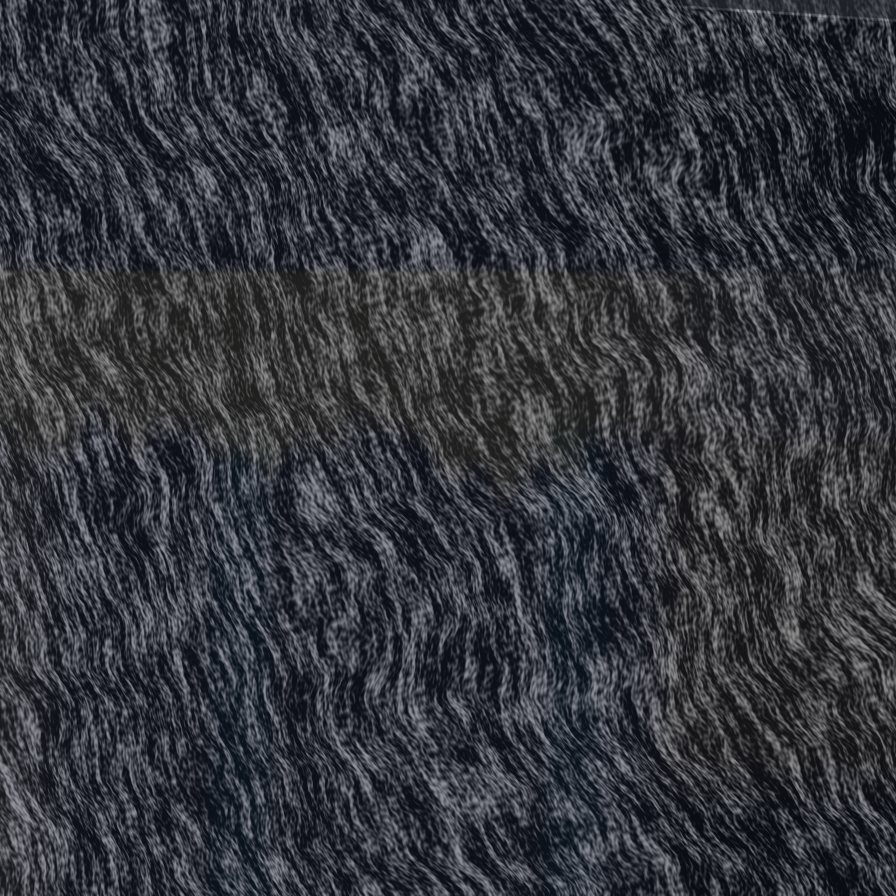
A three.js fragment shader for this texture:

```glsl
// Polished dark granite: pale mineral streaks flow steeply down to the right.
// Layers of stretched gradient noise are bent by a folding warp, then lit by
// a soft warm reflection lying across the blue-black slab.

varying vec2 vUv;

vec2 latticeGradient(vec2 cell) {
  float angle = 6.28318 * fract(sin(dot(cell, vec2(127.1, 311.7))) * 43758.55);
  return vec2(cos(angle), sin(angle));
}

float gradientNoise(vec2 p) {
  vec2 cell = floor(p);
  vec2 f = p - cell;
  vec2 blend = f * f * f * (f * (f * 6.0 - 15.0) + 10.0);
  float a = dot(latticeGradient(cell), f);
  float b = dot(latticeGradient(cell + vec2(1.0, 0.0)), f - vec2(1.0, 0.0));
  float c = dot(latticeGradient(cell + vec2(0.0, 1.0)), f - vec2(0.0, 1.0));
  float d = dot(latticeGradient(cell + vec2(1.0, 1.0)), f - vec2(1.0, 1.0));
  return mix(mix(a, b, blend.x), mix(c, d, blend.x), blend.y);
}

// Coordinates across (x) and along (y) the folded streaks
vec2 foldedFlow(vec2 p) {
  float across = p.x + 0.38 * p.y;
  across += 0.070 * gradientNoise(p * vec2(2.0, 4.0) + 3.7);
  across += 0.022 * gradientNoise(p * vec2(6.0, 10.0) + 8.2);
  across += 0.008 * gradientNoise(p * vec2(14.0, 24.0) + 1.4);
  return vec2(across, p.y - 0.3 * p.x);
}

// Steepens a noise value around zero, for crisp streak borders
float crisp(float value) {
  return 0.4 * value / (0.18 + abs(value));
}

// Mineral density: faint clusters, crisp streaks, thin fibres and fine grain
float mineralDensity(vec2 flow) {
  float clusters = gradientNoise(flow * vec2(30.0, 4.0) + 5.3);
  float streaks = crisp(gradientNoise(flow * vec2(88.0, 13.0) + 17.1));
  float fibres = crisp(gradientNoise(flow * vec2(175.0, 34.0) + 41.6));
  float grain = gradientNoise(flow * vec2(330.0, 140.0) + 9.8);
  return 0.38 * clusters + 0.85 * streaks + 0.80 * fibres + 0.75 * grain;
}

// Warm reflected band with a crisp top and a ragged lower rim
float reflectedBand(vec2 p) {
  float rim = 0.495 + 0.06 * gradientNoise(vec2(p.x * 6.0, 2.3))
            + 0.05 * gradientNoise(p * vec2(24.0, 9.0));
  float top = 1.0 - smoothstep(0.690, 0.705, p.y);
  float bottom = smoothstep(rim - 0.03, rim + 0.03, p.y);
  return top * bottom * (1.0 - 0.65 * smoothstep(0.55, 0.95, p.x));
}

void main() {
  vec2 p = vUv;
  float density = mineralDensity(foldedFlow(p));

  // Lighting zones
  float band = reflectedBand(p);
  float below = 1.0 - smoothstep(0.48, 0.55, p.y);
  float brownCorner = smoothstep(0.70, 0.78, p.x) * below
                    * smoothstep(0.08, 0.18, p.y);
  float leftHaze = (1.0 - smoothstep(0.0, 0.10, p.x))
                 * (1.0 - smoothstep(0.68, 0.74, p.y));
  float shadow = smoothstep(0.45, 0.95, p.x) * smoothstep(0.68, 0.74, p.y)
               + smoothstep(0.68, 0.80, p.x) * (1.0 - smoothstep(0.08, 0.20, p.y));
  float tealGlow = below * (1.0 - smoothstep(0.01, 0.06, abs(abs(p.x - 0.455) - 0.185)));

  // Dark ground
  vec3 ground = vec3(0.050, 0.060, 0.096);
  ground = mix(ground, vec3(0.122, 0.120, 0.119), band);
  ground = mix(ground, vec3(0.085, 0.080, 0.085), 0.8 * brownCorner);
  ground = mix(ground, vec3(0.120, 0.122, 0.125), 0.6 * leftHaze);
  ground += vec3(-0.010, 0.014, 0.014) * tealGlow;
  ground *= 1.0 - 0.2 * shadow;

  // Pale streaks
  vec3 mineral = mix(vec3(0.565, 0.57, 0.605), vec3(0.565, 0.56, 0.56), max(band, brownCorner));
  float coverage = smoothstep(-0.47, 0.96, density - 0.06 * shadow + 0.04 * leftHaze);
  vec3 color = mix(ground, mineral, coverage);

  // Thin bevelled slab edge at the upper right
  float edge = p.y - (0.992 - 0.065 * (p.x - 0.77));
  float onEdge = smoothstep(0.74, 0.78, p.x);
  color = mix(color, vec3(0.20, 0.21, 0.24), 0.5 * onEdge * smoothstep(0.0, 0.003, edge));
  color += 0.14 * onEdge * (1.0 - smoothstep(0.0005, 0.0025, abs(edge)));

  gl_FragColor = vec4(color, 1.0);
}
```
